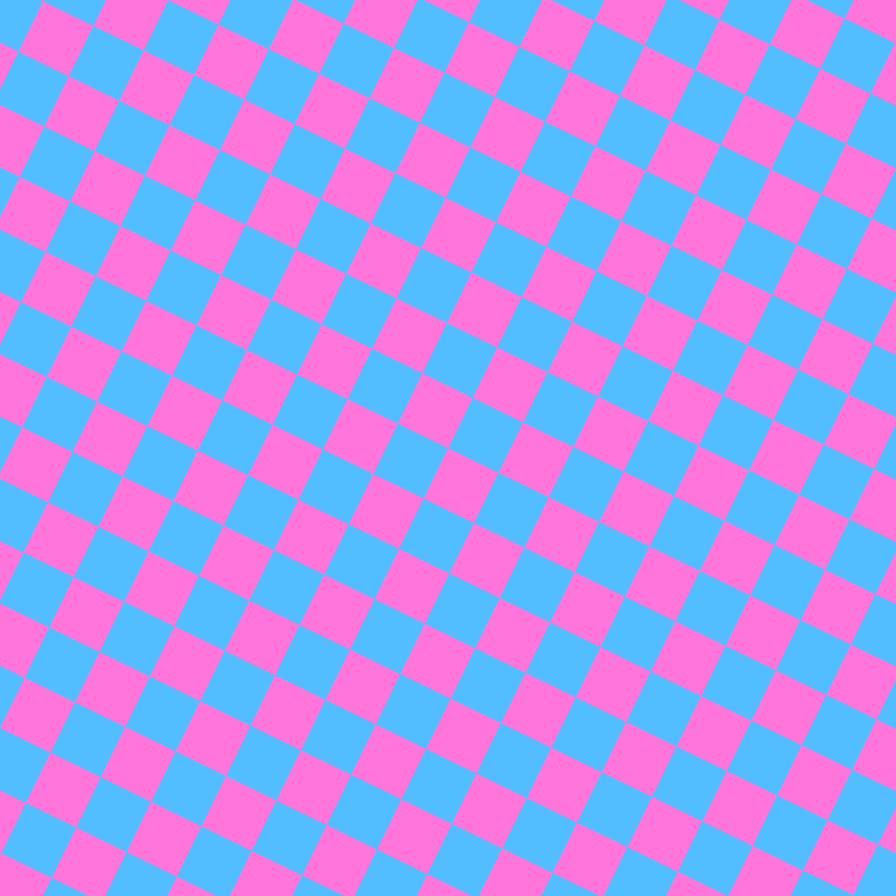
This pattern is drawn by a WebGL 1 fragment shader. Its source:

```glsl
precision highp float;

uniform vec2 u_resolution;

#define CELLS_ACROSS 16.0
#define TILT_DEGREES 26.0
#define EDGE_PIXELS 1.0
#define BLUE vec3(0.32, 0.74, 1.00)
#define PINK vec3(1.00, 0.46, 0.85)

// Signed distance to the nearest grid line, its sign flipping from cell to cell
vec2 alternatingDistance(vec2 p) {
    return 0.5 - abs(mod(p + 0.5, 2.0) - 1.0);
}

// Smoothed checkerboard running from -1 to 1
float checker(vec2 p, float edgeWidth) {
    vec2 wave = clamp(2.0 * alternatingDistance(p) / edgeWidth, -1.0, 1.0);
    return wave.x * wave.y;
}

void main() {
    float canvasSize = min(u_resolution.x, u_resolution.y);
    vec2 centered = (gl_FragCoord.xy - 0.5 * u_resolution) / canvasSize;

    // Tilt the grid clockwise about the canvas centre
    float angle = radians(TILT_DEGREES);
    float c = cos(angle);
    float s = sin(angle);
    vec2 grid = CELLS_ACROSS * vec2(c * centered.x - s * centered.y,
                                    s * centered.x + c * centered.y);

    float edgeWidth = EDGE_PIXELS * CELLS_ACROSS / canvasSize;
    float blueAmount = 0.5 + 0.5 * checker(grid, edgeWidth);
    gl_FragColor = vec4(mix(PINK, BLUE, blueAmount), 1.0);
}
```
